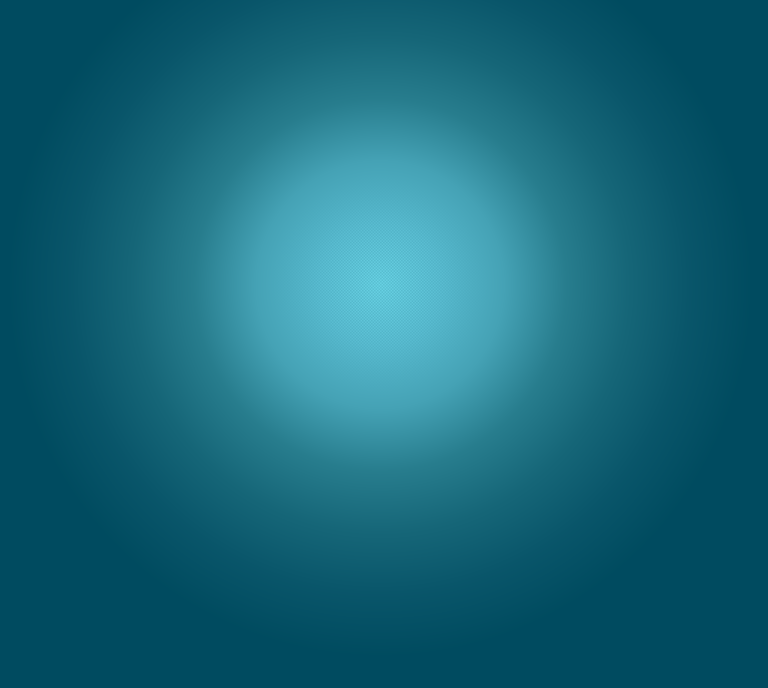
Give the GLSL for this background, as a Shadertoy shader.

```glsl
// A soft cyan spotlight on a deep teal backdrop, with a fine checked weave.
// Colour stops are blended by distance from the light; the weave is a product
// of two sine waves that is strongest in the middle of the light.

// Radial gradient with evenly spaced stops, 0.09 canvas heights apart
vec3 spotlight(float radius) {
    vec3 stops[7] = vec3[7](
        vec3(0.38, 0.79, 0.86),
        vec3(0.335, 0.72, 0.80),
        vec3(0.27, 0.635, 0.71),
        vec3(0.155, 0.49, 0.555),
        vec3(0.085, 0.40, 0.47),
        vec3(0.035, 0.335, 0.415),
        vec3(0.0, 0.295, 0.375));
    vec3 color = stops[0];
    for (int i = 1; i < 7; i++) {
        color = mix(color, stops[i], clamp(radius / 0.09 - float(i - 1), 0.0, 1.0));
    }
    return color;
}

// Checked threads from -1 to 1, faded out where the cells become too small
float weave(vec2 position) {
    vec2 wave = sin(position * 458.0 * 3.14159);
    float cellPixels = iResolution.y / 458.0;
    return wave.x * wave.y * smoothstep(0.7, 0.95, cellPixels);
}

void mainImage(out vec4 fragColor, in vec2 fragCoord) {
    vec2 position = fragCoord / iResolution.y;
    vec2 lightCenter = vec2(0.495 * iResolution.x / iResolution.y, 0.586);
    float radius = length(position - lightCenter);

    // Light, then the weave on top
    vec3 color = spotlight(radius);
    float weaveStrength = 0.045 * (1.0 - smoothstep(0.02, 0.17, radius));
    color += weaveStrength * weave(position) * vec3(0.8, 1.0, 1.0);

    fragColor = vec4(clamp(color, 0.0, 1.0), 1.0);
}
```
